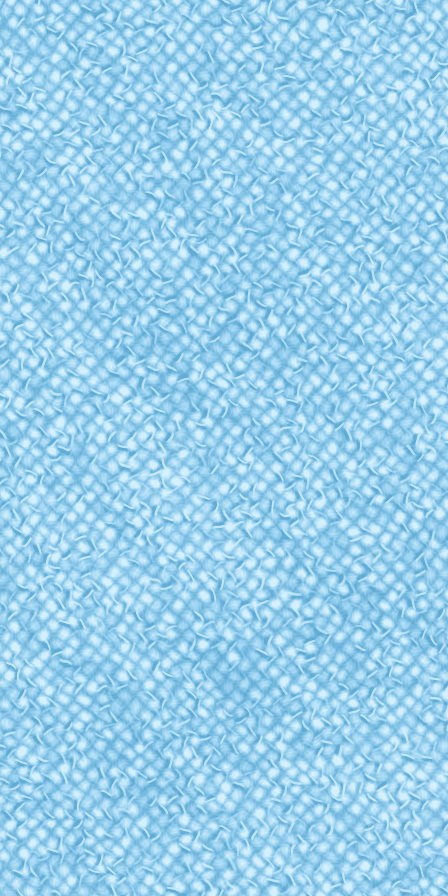
Give the GLSL for this texture, as a Shadertoy shader.

```glsl
vec3 hash3(vec2 cell) {
    vec3 h = vec3(dot(cell, vec2(127.1, 311.7)),
                  dot(cell, vec2(269.5, 183.3)),
                  dot(cell, vec2(419.2, 371.9)));
    return fract(sin(h) * 43758.5);
}

mat2 rotation(float angle) {
    float c = cos(angle), s = sin(angle);
    return mat2(c, s, -s, c);
}

// Slow layered waves, used for stretch and uneven dye
float waves(vec2 p) {
    return (sin(p.x + 1.7 * sin(p.y * 0.8)) + sin(p.y * 1.3 - p.x * 0.6 + 2.0)
          + 0.6 * sin(p.x * 2.7 + p.y * 2.1 + 4.0)) / 2.6;
}

// Thin bent strand lying along x, with soft tapered ends
float strand(vec2 p, float bend, float width, float blur) {
    p.y += bend * (p.x * p.x - 0.08);
    float taper = 1.0 - smoothstep(0.3, 0.55, abs(p.x));
    return taper * (1.0 - smoothstep(width - blur, width + blur, abs(p.y)));
}

void mainImage(out vec4 fragColor, in vec2 fragCoord) {
    vec2 threads = vec2(32.0, 34.0);
    vec2 uv = fragCoord / iResolution.x;
    float pixel = threads.x / iResolution.x;

    // Slanted cloth axes with handmade irregularity
    vec2 weave = rotation(0.7) * uv * threads;
    weave += 0.25 * vec2(waves(uv * 8.0), waves(uv.yx * 9.0 + 3.0));
    weave += 0.09 * vec2(waves(weave.yx * 1.9), waves(weave * 2.3 + 5.0));

    float pillow = 0.0, fibre = 0.0, shade = 0.0;
    for (int j = -1; j <= 1; j++) {
        for (int i = -1; i <= 1; i++) {
            vec2 cell = floor(weave) + vec2(i, j);
            vec3 rnd = hash3(cell);
            float over = mod(cell.x + cell.y, 2.0);

            // Puffed crossing, stretched along the thread on top
            vec2 d = weave - cell - 0.5 - 0.25 * (rnd.xy - 0.5);
            vec2 tightness = mix(vec2(2.6, 5.2), vec2(5.2, 2.6), over);
            float puff = exp(-dot(d * d, tightness) - 12.0 * dot(d * d, d * d));
            pillow = max(pillow, puff * (0.45 + 0.55 * rnd.z));

            // Loose filament caught between crossings
            vec3 loose = hash3(cell + 57.0);
            vec2 f = weave - cell - 0.3 * (loose.xy - 0.5);
            f = rotation(1.571 * over + 1.1 * (rnd.x - 0.5)) * f;
            float bend = 0.9 * (loose.z - 0.5);
            float strength = smoothstep(0.15, 0.85, rnd.y);
            float blur = max(0.05, 0.5 * pixel);
            fibre = max(fibre, strength * strand(f, bend, 0.08, blur));
            shade = max(shade, strength * strand(f + vec2(0.0, 0.2), bend, 0.13, 0.1));
        }
    }

    // Fine twisted yarn and broad tonal drift
    float twist = sin(weave.x * 12.0 + 2.5 * sin(weave.y * 4.3))
                * sin(weave.y * 10.0 + 2.0 * sin(weave.x * 5.1));
    float drift = 0.08 * waves(uv * 6.0 + 1.0) + 0.06 * waves(weave * vec2(0.25, 0.9));
    float tone = 0.11 + 1.12 * pillow + drift + 0.1 * twist - 0.28 * shade;
    tone = mix(tone, 0.97 + drift, 0.8 * fibre);
    tone = clamp(tone, 0.0, 1.0);

    // Blue dye ramp from gap to highlight
    vec3 gapBlue = vec3(0.38, 0.675, 0.835);
    vec3 yarnBlue = vec3(0.60, 0.82, 0.94);
    vec3 paleBlue = vec3(0.83, 0.94, 0.99);
    vec3 color = tone < 0.5 ? mix(gapBlue, yarnBlue, tone * 2.0)
                            : mix(yarnBlue, paleBlue, tone * 2.0 - 1.0);
    fragColor = vec4(color, 1.0);
}
```
